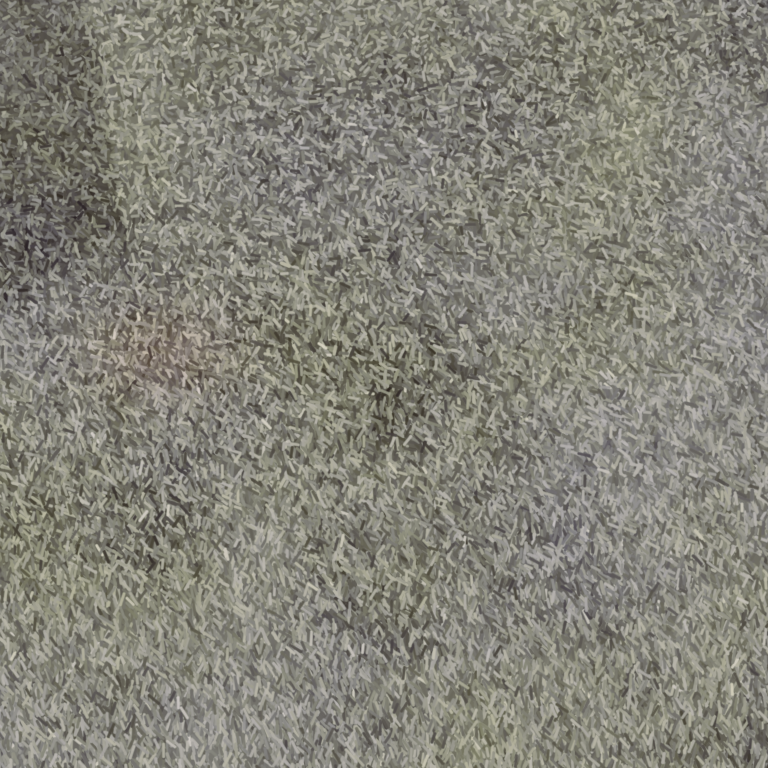
This texture is drawn by a three.js fragment shader. Its source:

```glsl
// Dry, grey-olive turf: several jittered grids of short soft blades are laid
// over each other, each blade with its own lean, brightness and tint. Slow
// noise adds worn patches; a cast shadow and a few smudges darken the lawn.
varying vec2 vUv;

const vec3 DARK_SOIL = vec3(0.29, 0.27, 0.25);
const vec3 MID_STRAW = vec3(0.53, 0.53, 0.49);
const vec3 PALE_STRAW = vec3(0.68, 0.67, 0.63);
const vec3 OLIVE_SHIFT = vec3(0.006, 0.010, -0.034);
const vec3 BROWN_SHIFT = vec3(0.035, 0.0, -0.012);

const int LAYERS = 5;
const float CELLS = 80.0;          // blade cells across the canvas
const float NEAR_LENGTH = 0.0090;  // half length of blades at the bottom
const float FAR_LENGTH = 0.0055;   // half length of blades at the top
const float BLADE_CORE = 0.0005;   // solid part of the half width
const float BLADE_EDGE = 0.0033;   // where the soft edge ends
const float CONTRAST = 0.150;      // brightness spread between blades
const float BRIGHTNESS = 0.018;    // offset from MID_STRAW
const float PATCH_DEPTH = 0.13;    // brightness spread between patches
const float SHADOW_DEPTH = 0.12;

// Sine-free hashes
float hash1(vec2 p) {
  vec3 q = fract(p.xyx * 0.1031);
  q += dot(q, q.yzx + 33.33);
  return fract((q.x + q.y) * q.z);
}

vec4 hash4(vec2 p) {
  vec4 q = fract(p.xyxy * vec4(0.1031, 0.1030, 0.0973, 0.1099));
  q += dot(q, q.wzxy + 33.33);
  return fract((q.xxyz + q.yzzw) * q.zywx);
}

float valueNoise(vec2 p) {
  vec2 cell = floor(p);
  vec2 f = fract(p);
  f = f * f * (3.0 - 2.0 * f);
  float low = mix(hash1(cell), hash1(cell + vec2(1.0, 0.0)), f.x);
  float high = mix(hash1(cell + vec2(0.0, 1.0)), hash1(cell + 1.0), f.x);
  return mix(low, high, f.y);
}

// Centred fractal noise, about -0.5 to 0.5
float patches(vec2 p) {
  float sum = 0.0;
  float weight = 0.5;
  for (int i = 0; i < 4; i++) {
    sum += weight * (valueNoise(p) - 0.5);
    p = p * 2.1 + 17.3;
    weight *= 0.6;
  }
  return sum;
}

float spot(vec2 p, vec2 centre, vec2 radius) {
  vec2 d = (p - centre) / radius;
  return exp(-dot(d, d));
}

float segmentDistance(vec2 p, vec2 halfAxis) {
  float t = clamp(dot(p, halfAxis) / dot(halfAxis, halfAxis), -1.0, 1.0);
  return length(p - t * halfAxis);
}

// Paints one grid of blades over turf = (brightness, olive tint)
vec2 paintBlades(vec2 p, float layer, vec2 turf) {
  vec2 shift = layer * vec2(0.37, 0.61);
  vec2 home = floor(p * CELLS + shift);
  for (int j = -1; j <= 1; j++) {
    for (int i = -1; i <= 1; i++) {
      vec2 cell = home + vec2(float(i), float(j));
      vec2 seed = cell + 20.0 + layer * vec2(131.0, 217.0);
      vec4 place = hash4(seed);
      vec4 look = hash4(seed + 71.7);
      vec2 centre = (cell + place.xy - shift) / CELLS;

      // Upright blades below, more tangled and tilted ones above
      float height = clamp(centre.y, 0.0, 1.0);
      float lean = mix(0.15, 0.65, height) + (place.z - 0.5) * mix(1.5, 3.0, height);
      float reach = mix(NEAR_LENGTH, FAR_LENGTH, height) * mix(0.55, 1.0, place.w);
      vec2 halfAxis = reach * vec2(-sin(lean), cos(lean));

      float d = segmentDistance(p - centre, halfAxis);
      float cover = 1.0 - smoothstep(BLADE_CORE, BLADE_EDGE, d);
      float bright = mix(-1.8, 1.3, pow(look.x, 0.75)) + 0.7 * step(0.97, look.y);
      turf = mix(turf, vec2(bright, look.z * 2.0 - 1.0), cover * 0.92);
    }
  }
  return turf;
}

// Cast shadow in the upper left corner with a ragged edge
float castShadow(vec2 p) {
  p += 0.03 * vec2(patches(p * 28.0), patches(p * 28.0 + 9.0));
  float side = mix(0.165, 0.112, (p.y - 0.69) / 0.31);
  float right = 1.0 - smoothstep(-0.007, 0.007, p.x - side);
  return right * smoothstep(-0.035, 0.035, p.y - 0.60 - 0.5 * p.x);
}

vec3 strawColour(float v) {
  return MID_STRAW + max(v, 0.0) / 0.15 * (PALE_STRAW - MID_STRAW)
    + max(-v, 0.0) / 0.24 * (DARK_SOIL - MID_STRAW);
}

void main() {
  vec2 p = vUv;
  vec2 turf = vec2(-0.9, 0.0);
  for (int i = 0; i < LAYERS; i++) turf = paintBlades(p, float(i), turf);

  // Slow changes of brightness, contrast and hue
  float worn = patches(p * 6.0 + 3.0);
  float middle = spot(p, vec2(0.28, 0.56), vec2(0.36, 0.22));
  float contrast = CONTRAST * (0.93 + 0.2 * middle - 0.5 * worn);
  float value = BRIGHTNESS + turf.x * contrast + PATCH_DEPTH * worn - 0.02 * middle;

  // Shadow and dark smudges
  float smudge = spot(p, vec2(0.498, 0.465), vec2(0.016, 0.045))
    + 0.8 * spot(p, vec2(0.585, 0.74), vec2(0.018, 0.011))
    + 0.6 * spot(p, vec2(0.785, 0.17), vec2(0.022, 0.030));
  value -= SHADOW_DEPTH * (castShadow(p) + smudge);

  float olive = 0.6 * turf.y + 2.2 * patches(p * 5.0 + 41.0);
  float brown = spot(p, vec2(0.21, 0.54), vec2(0.09, 0.06));
  vec3 colour = strawColour(value) + OLIVE_SHIFT * olive + BROWN_SHIFT * brown;
  gl_FragColor = vec4(clamp(colour, 0.0, 1.0), 1.0);
}
```
